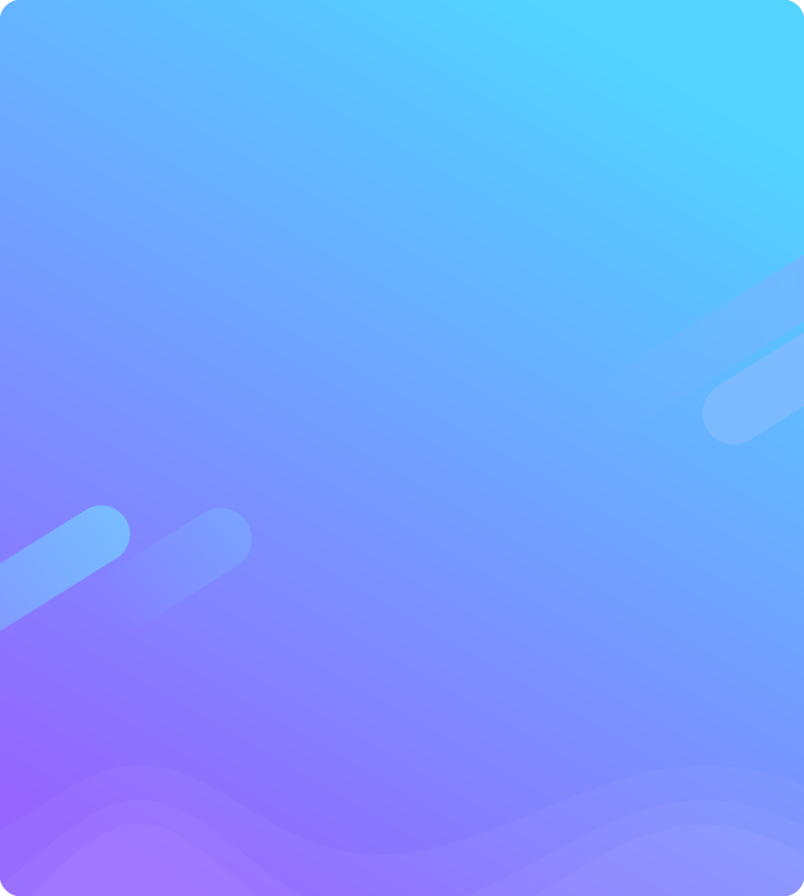
A Shadertoy shader for this background:

```glsl
// A violet-to-cyan diagonal gradient card with rounded corners, crossed by
// four translucent slanted capsules and three faint stacked hills below.
// Gradient by projection, capsules by distance, hills by Gaussian bumps.

#define VIOLET vec3(0.58, 0.40, 1.0)
#define CYAN vec3(0.32, 0.83, 1.0)
#define SKY vec3(0.47, 0.74, 1.0)
#define PALE vec3(0.49, 0.73, 1.0)
#define PERIWINKLE vec3(0.49, 0.70, 1.0)
#define GRADIENT_DIR vec2(0.5, 0.866)
#define STREAK_DIR vec2(0.848, 0.530)
#define CORNER_RADIUS 0.0235
#define HILL_OPACITY 0.035

// Antialiased coverage of a signed distance, one pixel wide.
float cover(float d) {
    return clamp(0.5 - d * iResolution.y, 0.0, 1.0);
}

// Capsule starting at its visible cap; x = coverage, y = fraction along it.
vec2 streak(vec2 p, vec2 cap, vec2 dir, float len, float radius) {
    vec2 q = p - cap;
    float along = dot(q, dir);
    float d = length(q - dir * clamp(along, 0.0, len)) - radius;
    return vec2(cover(d), clamp((along + radius) / (len + radius), 0.0, 1.0));
}

float bump(float x, float centre, float width) {
    float t = (x - centre) / width;
    return exp(-t * t);
}

// Each deeper layer is lower and has steeper sides.
float hillHeight(float x, float depth) {
    float shape = bump(x, 0.156, 0.169) + bump(x, 0.785, 0.258);
    return 0.018 - 0.078 * depth + (0.128 + 0.039 * depth) * shape;
}

float roundedBox(vec2 p, vec2 halfSize, float radius) {
    vec2 q = abs(p) - halfSize + radius;
    return length(max(q, 0.0)) + min(max(q.x, q.y), 0.0) - radius;
}

void mainImage(out vec4 fragColor, in vec2 fragCoord) {
    vec2 p = fragCoord / iResolution.y;
    vec2 size = iResolution.xy / iResolution.y;

    // Diagonal background
    float t = clamp((dot(p, GRADIENT_DIR) - 0.11) / 1.05, 0.0, 1.0);
    vec3 color = mix(VIOLET, CYAN, t);

    // Left pair, fading toward the lower left
    vec2 s = streak(p, vec2(0.113, 0.404), -STREAK_DIR, 0.30, 0.032);
    color = mix(color, SKY, s.x * mix(0.98, 0.15, s.y));
    s = streak(p, vec2(0.246, 0.398), -STREAK_DIR, 0.145, 0.035);
    color = mix(color, SKY, s.x * 0.42 * (1.0 - s.y));

    // Right pair: one fades in, one is nearly solid
    s = streak(p, vec2(0.690, 0.549), STREAK_DIR, 0.30, 0.0315);
    color = mix(color, PERIWINKLE, s.x * 0.80 * s.y);
    s = streak(p, vec2(0.819, 0.539), STREAK_DIR, 0.30, 0.035);
    color = mix(color, PALE, s.x * 0.95);

    // Stacked translucent hills
    for (int i = 0; i < 3; i++) {
        float layer = float(i);
        float depth = layer - 0.15 * layer * (layer - 1.0);
        float hill = cover(p.y - hillHeight(p.x, depth));
        color = mix(color, vec3(1.0), hill * HILL_OPACITY);
    }

    // White outside the rounded corners
    float card = cover(roundedBox(p - 0.5 * size, 0.5 * size, CORNER_RADIUS) - 0.5 / iResolution.y);
    fragColor = vec4(mix(vec3(1.0), color, card), 1.0);
}
```
